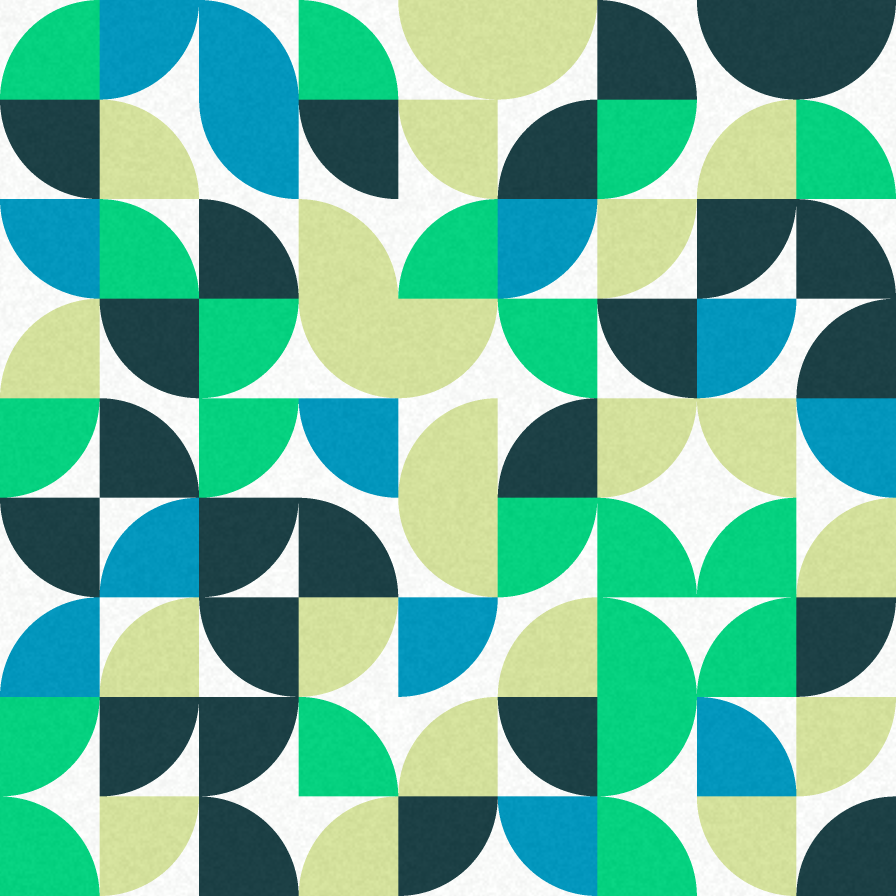
This pattern is drawn by a Shadertoy shader. Its source:

```glsl
const float CELLS = 9.0;

float hash(vec2 p) {
    vec3 q = fract(vec3(p.xyx) * vec3(0.1031, 0.1030, 0.0973));
    q += dot(q, q.yzx + 33.33);
    return fract((q.x + q.y) * q.z);
}

float valueNoise(vec2 p) {
    vec2 i = floor(p), f = fract(p);
    f = f * f * (3.0 - 2.0 * f);
    return mix(mix(hash(i), hash(i + vec2(1, 0)), f.x),
               mix(hash(i + vec2(0, 1)), hash(i + vec2(1, 1)), f.x), f.y);
}

// Ranks a cell within its row, so every colour keeps its share of the grid
float shuffledShare(vec2 cell) {
    float own = hash(cell + 17.0), rank = 0.0;
    for (float x = 0.0; x < CELLS; x++)
        rank += step(hash(vec2(x, cell.y) + 17.0), own - 1e-6);
    return (rank + (mod(cell.y * 4.0, CELLS) + 0.5) / CELLS) / CELLS;
}

vec3 tileColour(float share) {
    if (share < 0.31) return vec3(0.11, 0.25, 0.27);
    if (share < 0.59) return vec3(0.83, 0.88, 0.61);
    if (share < 0.84) return vec3(0.02, 0.82, 0.50);
    return vec3(0.01, 0.59, 0.74);
}

// One quarter disc per cell, centred on a random corner
vec3 quarterTiles(vec2 p) {
    vec2 cell = floor(p);
    vec2 corner = step(0.5, vec2(hash(cell + 41.3), hash(cell + 83.7)));
    if (distance(fract(p), corner) > 1.0) return vec3(0.975, 0.98, 0.975);
    return tileColour(shuffledShare(cell));
}

void mainImage(out vec4 fragColor, in vec2 fragCoord) {
    float scale = 1.0 / min(iResolution.x, iResolution.y);

    // Average subsamples to smooth arcs and cell borders alike
    vec3 colour = vec3(0.0);
    for (int i = 0; i < 9; i++) {
        vec2 offset = (vec2(i % 3, i / 3) - 1.0) / 3.0;
        colour += quarterTiles((fragCoord + offset) * scale * CELLS) / 9.0;
    }

    // Fine paper grain, fainter on dark ink
    vec2 uv = fragCoord * scale;
    float grain = 0.6 * valueNoise(uv * 380.0) + 0.4 * valueNoise(uv * 190.0 + 7.0) - 0.5;
    colour += grain * (0.025 + 0.045 * dot(colour, vec3(0.333)));

    fragColor = vec4(clamp(colour, 0.0, 1.0), 1.0);
}
```
